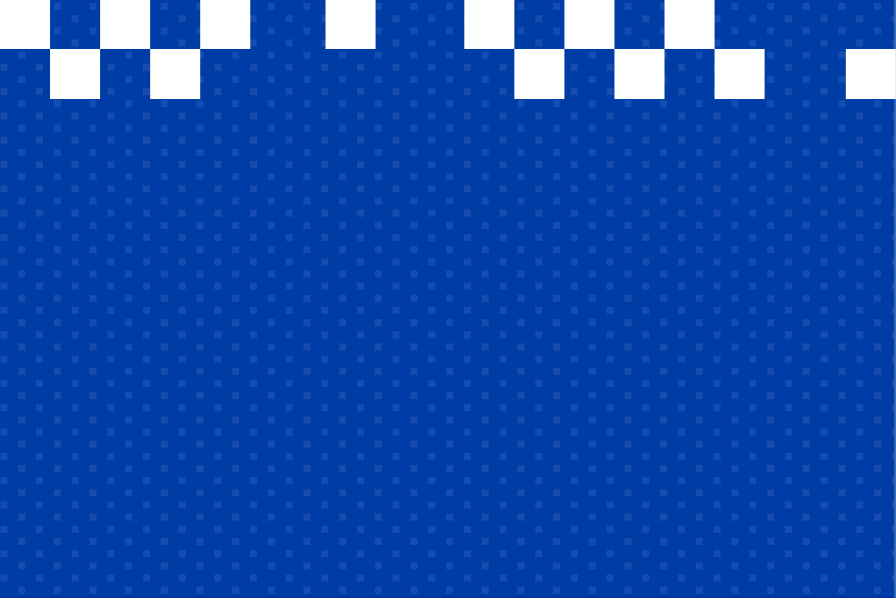
Give the GLSL for this background, as a WebGL 1 fragment shader.

```glsl
precision highp float;

uniform vec2 u_resolution;

// Lengths are fractions of the canvas width, measured from the top left.
const vec3 BLUE = vec3(0.0, 0.235, 0.65);
const vec3 DOT_BLUE = vec3(0.085, 0.30, 0.685);
const vec3 WHITE = vec3(0.995, 1.0, 1.0);
const vec3 RIM_LIGHT = vec3(0.24, 0.42, 0.73);
const vec3 RIM_DARK = vec3(0.0, 0.20, 0.64);

const vec2 DOT_PITCH = vec2(0.0199, 0.01357);
const vec2 DOT_ORIGIN = vec2(0.0043, 0.0208);
const float DOT_HALF = 0.0039;

const float CELL = 0.05586;
const float CHECKER_TOP = -0.0012;
const float RIM_WIDTH = 0.00195;
const int MAX_CELLS = 6;

// Antialiased coverage of an axis-aligned square
float square(vec2 offset, float halfSize, float pixel) {
    vec2 cover = clamp((halfSize - abs(offset)) / pixel + 0.5, 0.0, 1.0);
    return cover.x * cover.y;
}

// One rectangular lattice of small squares
float dotLattice(vec2 p, vec2 origin, float pixel) {
    vec2 period = 2.0 * DOT_PITCH;
    vec2 offset = mod(p - origin + DOT_PITCH, period) - DOT_PITCH;
    return square(offset, DOT_HALF, pixel);
}

// A run of cells alternating between the two top rows
float checkerRun(vec2 p, float left, int count, float firstRow, float pixel) {
    float cover = 0.0;
    for (int i = 0; i < MAX_CELLS; i++) {
        if (i >= count) break;
        float column = float(i);
        float row = mod(column + firstRow, 2.0);
        vec2 center = vec2(left, CHECKER_TOP) + CELL * (vec2(column, row) + 0.5);
        cover = max(cover, square(p - center, 0.5 * CELL, pixel));
    }
    return cover;
}

void main() {
    float pixel = 1.0 / u_resolution.x;
    vec2 p = vec2(gl_FragCoord.x, u_resolution.y - gl_FragCoord.y) * pixel;
    float bottom = u_resolution.y * pixel;

    // Staggered dots from two interleaved lattices
    float dots = max(dotLattice(p, DOT_ORIGIN, pixel),
                     dotLattice(p, DOT_ORIGIN + DOT_PITCH, pixel));
    vec3 color = mix(BLUE, DOT_BLUE, dots);

    // Thin rims along the bottom and right edges
    float bottomRim = clamp((p.y - bottom + RIM_WIDTH) / pixel + 0.5, 0.0, 1.0);
    float rightRim = clamp((p.x - 1.0 + RIM_WIDTH) / pixel + 0.5, 0.0, 1.0);
    color = mix(color, RIM_DARK, bottomRim);
    color = mix(color, RIM_LIGHT, rightRim);

    // White checkers along the top
    float checkers = checkerRun(p, 0.0, 5, 0.0, pixel);
    checkers = max(checkers, checkerRun(p, 0.3633, 1, 0.0, pixel));
    checkers = max(checkers, checkerRun(p, 0.5182, 6, 0.0, pixel));
    checkers = max(checkers, checkerRun(p, 0.9440, 1, 1.0, pixel));
    color = mix(color, WHITE, checkers);

    gl_FragColor = vec4(color, 1.0);
}
```
